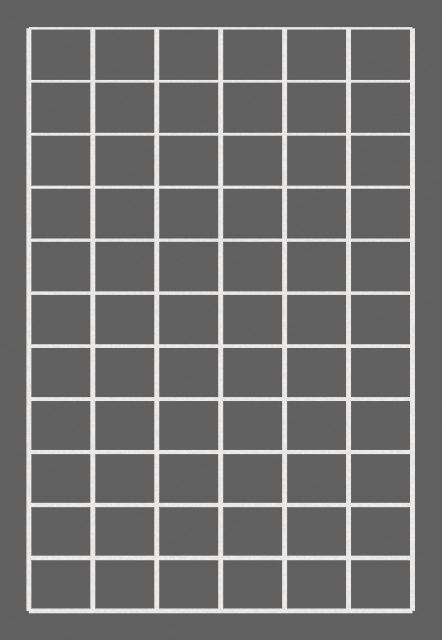
Reproduce this pattern procedurally as a WebGL 2 fragment shader.

```glsl
#version 300 es
precision highp float;
// A pale ruled grid, 6 cells across and 11 down, on a flat dark grey ground.
// Each point is tested against its nearest vertical and horizontal bar;
// horizontal bars thicken towards the bottom, and pale bars carry fine grain.

uniform vec2 u_resolution;
out vec4 fragColor;

// Lengths are fractions of the canvas height.
const vec2 CELL_COUNT = vec2(6.0, 11.0);
const vec2 CELL_SIZE = vec2(0.0999, 0.08275);
const vec2 GRID_OFFSET = vec2(-0.0005, 0.0006);
const float COLUMN_HALF_WIDTH = 0.0039;
const float ROW_HALF_BOTTOM = 0.00375;
const float ROW_HALF_TOP = 0.00195;

const vec3 GROUND = vec3(0.378);
const vec3 LINE = vec3(0.915, 0.909, 0.905);

float hash(vec2 p) {
    vec3 q = fract(vec3(p.xyx) * 0.1031);
    q += dot(q, q.yzx + 33.33);
    return fract((q.x + q.y) * q.z);
}

float valueNoise(vec2 p) {
    vec2 cell = floor(p);
    vec2 f = fract(p);
    f = f * f * (3.0 - 2.0 * f);
    float low = mix(hash(cell), hash(cell + vec2(1.0, 0.0)), f.x);
    float high = mix(hash(cell + vec2(0.0, 1.0)), hash(cell + vec2(1.0)), f.x);
    return mix(low, high, f.y);
}

// Antialiased coverage of an interval centred on zero.
float band(float x, float halfWidth, float pixel) {
    return clamp((halfWidth - abs(x)) / pixel + 0.5, 0.0, 1.0);
}

// Index of the closest grid line, kept within the ruled range.
float nearestLine(float x, float spacing, float count) {
    return clamp(floor(x / spacing + 0.5), 0.0, count);
}

// Bars run from the first to the last crossing and end squarely there.
float gridCoverage(vec2 p, float pixel) {
    vec2 halfExtent = 0.5 * CELL_COUNT * CELL_SIZE;
    vec2 fromCorner = p + halfExtent;
    float column = nearestLine(fromCorner.x, CELL_SIZE.x, CELL_COUNT.x);
    float row = nearestLine(fromCorner.y, CELL_SIZE.y, CELL_COUNT.y);
    float rowHalf = mix(ROW_HALF_BOTTOM, ROW_HALF_TOP, row / CELL_COUNT.y);

    float vertical = band(fromCorner.x - column * CELL_SIZE.x, COLUMN_HALF_WIDTH, pixel)
                   * band(p.y, halfExtent.y, pixel);
    float horizontal = band(fromCorner.y - row * CELL_SIZE.y, rowHalf, pixel)
                     * band(p.x, halfExtent.x, pixel);
    return max(vertical, horizontal);
}

void main() {
    float pixel = 1.0 / u_resolution.y;
    vec2 p = (gl_FragCoord.xy - 0.5 * u_resolution) * pixel - GRID_OFFSET;

    // Fine brightness grain and a faint warm-to-cool drift on the bars.
    float grain = valueNoise((p + 1.0) * 420.0) - 0.5;
    float drift = valueNoise((p + 3.0) * 110.0) - 0.5;
    vec3 lineColor = LINE + 0.045 * grain + drift * vec3(0.012, 0.004, -0.012);
    vec3 groundColor = GROUND + 0.006 * grain;

    fragColor = vec4(mix(groundColor, lineColor, gridCoverage(p, pixel)), 1.0);
}
```
